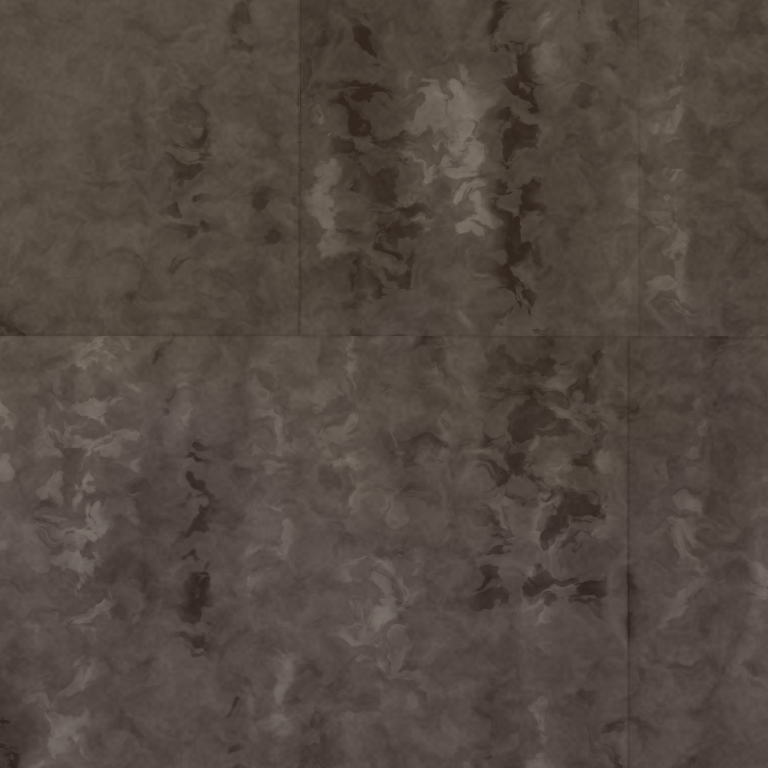
A Shadertoy shader for this texture:

```glsl
// Weathered dark wall slabs: faint seams, vertical stains and peeling flakes.
// Stretched value noise makes the streaks; warped noise, gated by soft
// ragged patches, breaks the stains and scrapes into small chips.

const vec3 BASE_COLOR = vec3(0.323, 0.284, 0.256);
const vec3 WARM_TINT = vec3(0.006, 0.002, -0.008);
const vec3 COOL_TINT = vec3(0.000, -0.004, 0.007);
const vec2 FLAKE_SCALE = vec2(40.0, 46.0);
const vec2 STREAK_SCALE = vec2(17.0, 2.6);
const float SEAM_Y = 0.562;
const float SEAM_WIDTH = 0.0022;
const float LIGHT_GAIN = 0.095;
const float DARK_GAIN = 0.095;
const float CLOUD_GAIN = 0.10;
const float CHIP_GAIN = 0.11;
const float GRAIN_GAIN = 0.028;

float hash(vec2 p) {
    vec3 q = fract(p.xyx * 0.1031);
    q += dot(q, q.yzx + 33.33);
    return fract((q.x + q.y) * q.z);
}

float noise(vec2 p) {
    vec2 cell = floor(p), f = fract(p);
    f = f * f * (3.0 - 2.0 * f);
    return mix(mix(hash(cell), hash(cell + vec2(1, 0)), f.x),
               mix(hash(cell + vec2(0, 1)), hash(cell + vec2(1, 1)), f.x), f.y);
}

float fbm(vec2 p) {
    float sum = 0.0, gain = 0.53;
    for (int i = 0; i < 4; i++) {
        sum += gain * noise(p);
        p = mat2(1.6, 1.2, -1.2, 1.6) * p + 7.3;
        gain *= 0.5;
    }
    return sum;
}

// Soft upright box, 1 inside and 0 outside
float patchMask(vec2 p, vec2 center, vec2 halfSize, float blur) {
    vec2 d = abs(p - center) - halfSize;
    vec2 m = 1.0 - smoothstep(vec2(-blur, -2.0 * blur), vec2(blur, 2.0 * blur), d);
    return m.x * m.y;
}

float seam(float d) {
    return 1.0 - smoothstep(0.3 * SEAM_WIDTH, 1.6 * SEAM_WIDTH, abs(d));
}

void mainImage(out vec4 fragColor, in vec2 fragCoord) {
    vec2 p = fragCoord / iResolution.xy;

    // Slab layout: the upper row has one more joint than the lower
    float upper = step(SEAM_Y, p.y);
    float rightJoint = mix(0.818, 0.832, upper);
    float slab = 3.0 * upper + step(rightJoint, p.x) + upper * step(0.39, p.x);

    // Ragged coordinates for stains, chipped coordinates for flakes
    vec2 wobble = vec2(fbm(p * 23.0), fbm(p * 23.0 + 41.0)) - 0.5;
    vec2 ragged = p + wobble * vec2(0.035, 0.06);
    vec2 flakePos = p * FLAKE_SCALE + wobble * 2.6;
    float lightChip = fbm(flakePos + 13.0);
    float darkChip = fbm(flakePos * vec2(1.0, 1.15) + 87.0);

    // Vertical streaks, different on each slab
    vec2 streakPos = ragged * STREAK_SCALE + slab * vec2(19.0, 5.0);
    float streak = noise(streakPos) * 0.65 + noise(streakPos * vec2(2.7, 1.6) + 30.0) * 0.35;
    float calm = smoothstep(0.12, 0.40, p.x + 0.7 * (1.0 - p.y));
    float darkMask = calm * 0.65 * smoothstep(0.56, 0.82, 1.0 - streak);
    float lightMask = calm * 0.6 * smoothstep(0.56, 0.82, streak);

    // Large scraped areas
    lightMask += 0.75 * patchMask(ragged, vec2(0.425, 0.76), vec2(0.022, 0.11), 0.018);
    lightMask += 0.85 * patchMask(ragged, vec2(0.575, 0.80), vec2(0.050, 0.12), 0.025);
    lightMask += 0.55 * patchMask(ragged, vec2(0.085, 0.36), vec2(0.045, 0.17), 0.025);
    lightMask += 0.50 * patchMask(ragged, vec2(0.520, 0.22), vec2(0.035, 0.13), 0.025);

    // Large stains: solid below the seam, broken up further down
    float broad = patchMask(ragged, vec2(0.705, 0.38), vec2(0.080, 0.19), 0.015);
    broad += patchMask(ragged, vec2(0.560, 0.49), vec2(0.020, 0.08), 0.010);
    broad *= 1.0 - upper;
    float solid = broad * smoothstep(0.32, 0.55, p.y);
    darkMask += 0.75 * broad;
    darkMask += 0.85 * patchMask(ragged, vec2(0.675, 0.80), vec2(0.026, 0.24), 0.016);
    darkMask += 0.75 * patchMask(ragged, vec2(0.255, 0.29), vec2(0.015, 0.15), 0.012);
    darkMask += 0.70 * patchMask(ragged, vec2(0.213, 0.47), vec2(0.005, 0.08), 0.006);
    darkMask += 0.60 * patchMask(ragged, vec2(0.390, 0.77), vec2(0.003, 0.13), 0.005);

    float lightFlake = smoothstep(0.50, 0.66, lightChip + 0.13 * (lightMask - 0.5));
    float darkFlake = smoothstep(0.50, 0.66, darkChip + 0.13 * (darkMask - 0.4));
    lightFlake *= 0.12 + min(lightMask, 1.0);
    darkFlake *= 0.22 + min(darkMask, 1.0);

    // Tone: clouds, streaks, chips and fine grain
    float cloud = fbm(p * vec2(7.0, 4.0) + slab * 11.0) - 0.5;
    float tone = CLOUD_GAIN * cloud + 0.045 * (streak - 0.5) * calm;
    tone += CHIP_GAIN * (fbm(flakePos * 1.1 + 150.0) - 0.5) * (0.45 + 0.55 * calm);
    tone += GRAIN_GAIN * (noise(p * 190.0) - 0.5);
    tone += LIGHT_GAIN * lightFlake + 0.014 * min(lightMask, 1.0);
    tone -= DARK_GAIN * darkFlake * (1.0 - 0.5 * solid);
    tone -= 0.018 * min(darkMask, 1.0) + 0.042 * min(solid, 1.0);

    // Faint worn joints
    float wear = 0.35 + 0.65 * noise(p * 15.0 + 60.0);
    float joints = 0.6 * seam(p.y - SEAM_Y - 0.004 * (0.5 - p.x));
    joints = max(joints, seam(p.x - rightJoint) * mix(1.0, 0.45, upper));
    joints = max(joints, upper * seam(p.x - 0.39));
    tone -= 0.050 * joints * wear;

    // Brown above, slightly violet below
    float warmth = smoothstep(0.25, 0.75, p.y + 0.8 * (fbm(p * 5.0 + 20.0) - 0.5));
    vec3 color = BASE_COLOR + mix(COOL_TINT, WARM_TINT, warmth);
    color += clamp(tone, -0.13, 0.15) * vec3(1.0, 1.02, 0.98);
    fragColor = vec4(color, 1.0);
}
```
